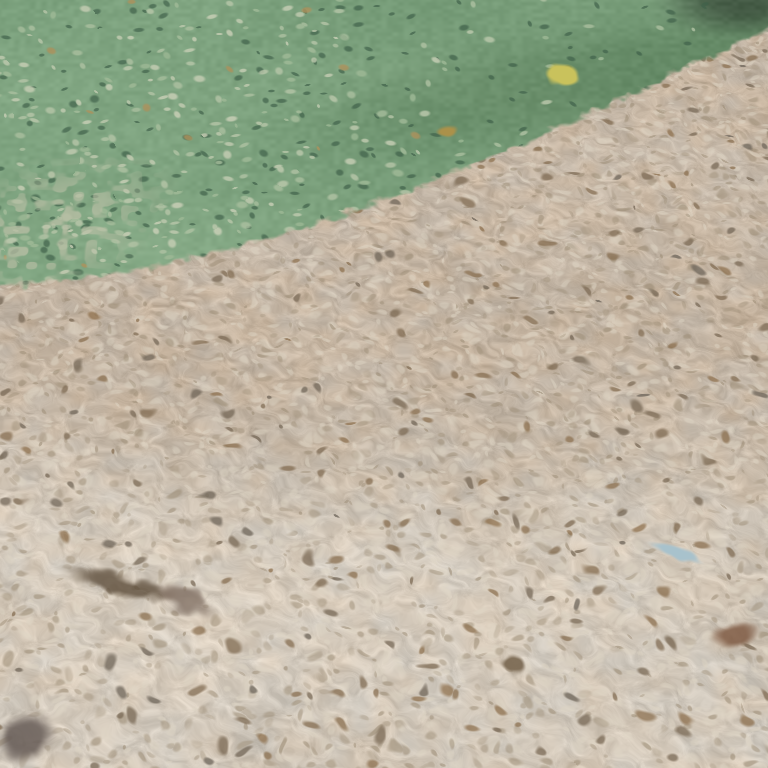
Write a WebGL 2 fragment shader that draws this texture.

```glsl
#version 300 es
precision highp float;

uniform vec2 u_resolution;
out vec4 fragColor;

float hash(vec2 p) {
    return fract(sin(dot(p, vec2(127.1, 311.7))) * 43758.5453);
}

float noise(vec2 p) {
    vec2 i = floor(p), f = fract(p);
    f = f * f * (3.0 - 2.0 * f);
    return mix(mix(hash(i), hash(i + vec2(1, 0)), f.x),
               mix(hash(i + vec2(0, 1)), hash(i + vec2(1, 1)), f.x), f.y);
}

float fbm(vec2 p) {
    float sum = 0.0, amp = 0.5;
    for (int i = 0; i < 4; i++) {
        sum += amp * noise(p);
        p = mat2(1.6, 1.2, -1.2, 1.6) * p + 7.3;
        amp *= 0.5;
    }
    return sum / 0.9375;
}

vec2 rotate(vec2 p, float a) {
    float c = cos(a), s = sin(a);
    return vec2(c * p.x + s * p.y, c * p.y - s * p.x);
}

// Soft ellipse mask
float blob(vec2 p, vec2 center, vec2 radius, float angle, float soft) {
    float d = length(rotate(p - center, angle) / radius);
    return 1.0 - smoothstep(1.0 - soft, 1.0 + soft, d);
}

// Scattered flecks: x is coverage, y a random tone
vec2 flecks(vec2 p, float density, float size, float tilt, float seed) {
    vec2 cell = floor(p), best = vec2(0.0);
    for (int y = -1; y <= 1; y++)
    for (int x = -1; x <= 1; x++) {
        vec2 id = cell + vec2(x, y);
        vec2 key = id + seed;
        vec2 center = id + vec2(hash(key + 3.1), hash(key + 8.7));
        float grow = size * mix(0.55, 1.25, hash(key + 5.3));
        vec2 radius = grow * vec2(1.0, mix(0.4, 0.85, hash(key + 1.9)));
        float angle = tilt + 2.2 * (hash(key + 4.4) - 0.5);
        float m = blob(p, center, radius, angle, 0.4) * step(hash(key), density);
        if (m > best.x) best = vec2(m, hash(key + 6.6));
    }
    return best;
}

float shoreHeight(float x) {
    return 0.627 + x * (0.05 + x * (0.42 - 0.135 * x));
}

vec3 greenGround(vec2 p, vec2 w) {
    vec3 col = mix(vec3(0.44, 0.59, 0.45), vec3(0.52, 0.66, 0.52), fbm(p * vec2(4, 9)));
    col += 0.035 * smoothstep(0.75, 0.1, p.x) - 0.012;
    // Shaded band and dark corner
    col -= 0.075 * blob(p, vec2(0.82, 0.90), vec2(0.34, 0.055), 0.15, 0.7);
    col *= 1.0 - 0.4 * blob(p, vec2(0.97, 1.0), vec2(0.08, 0.035), 0.0, 0.7);
    col += 0.05 * (noise(w * 120.0) - 0.5);

    // Litter thickens towards the lower left
    float litter = smoothstep(0.95, 0.0, p.x) * mix(0.45, 1.0, smoothstep(0.95, 0.68, p.y));
    litter *= 0.5 + noise(p * 14.0);
    vec2 dark = flecks(w * 50.0, 0.08 + 0.16 * litter, 0.32, -0.3, 11.0);
    col = mix(col, vec3(0.25, 0.38, 0.29), 0.7 * dark.x);
    vec2 pale = flecks(w * 58.0, 0.04 + 0.42 * litter, 0.38, -0.45, 37.0);
    vec3 tone = mix(vec3(0.61, 0.72, 0.58), vec3(0.82, 0.83, 0.74), pale.y);
    tone = mix(tone, vec3(0.68, 0.57, 0.36), step(0.91, pale.y));
    col = mix(col, tone, 0.8 * pale.x);
    float drift = blob(p, vec2(0.06, 0.70), vec2(0.12, 0.06), 0.4, 0.7);
    return mix(col, vec3(0.73, 0.75, 0.65), 0.75 * drift * smoothstep(0.48, 0.68, noise(w * 75.0)));
}

vec3 sandGround(vec2 p, vec2 w) {
    float near = smoothstep(0.55, 0.25, p.y + 0.12 * (fbm(p * 6.0) - 0.5));
    vec3 col = mix(vec3(0.775, 0.715, 0.645), vec3(0.825, 0.785, 0.73), near);
    col += 0.07 * (fbm(p * 5.0 + 20.0) - 0.5);

    // Fine curled grain
    vec2 curl = vec2(noise(w * 55.0), noise(w * 55.0 + 31.0)) - 0.5;
    vec2 g = rotate(w, -0.5) * vec2(65, 110) + 2.2 * curl;
    col += 0.20 * (fbm(g) - 0.5);
    col += vec3(0.03, 0.0, -0.03) * (noise(w * 38.0 + 9.0) - 0.5);

    // Light and dark chips
    vec2 bent = w + 0.012 * curl;
    vec2 pale = flecks(bent * 62.0, 0.4, 0.42, -0.5, 53.0);
    col = mix(col, vec3(0.87, 0.835, 0.77), 0.5 * pale.x);
    vec2 fine = flecks(bent * 70.0, 0.34, 0.4, -0.5, 71.0);
    col = mix(col, vec3(0.61, 0.55, 0.46), 0.6 * fine.x * (0.4 + 0.6 * fine.y));
    vec2 dark = flecks(bent * 42.0, 0.17, 0.32, -0.5, 97.0);
    vec3 tone = mix(vec3(0.42, 0.39, 0.35), vec3(0.57, 0.45, 0.31), dark.y);
    return mix(col, tone, 0.75 * dark.x);
}

void main() {
    vec2 p = gl_FragCoord.xy / u_resolution;
    // Features shrink with distance
    vec2 w = vec2((p.x - 0.5) * (0.85 + 0.3 * p.y), p.y * (0.9 + 0.4 * p.y)) + 1.0;
    float ragged = 0.010 * (noise(w * 60.0) - 0.5) + 0.006 * (noise(w * 130.0) - 0.5);
    float shore = p.y - shoreHeight(p.x) + ragged;
    vec3 col = mix(sandGround(p, w), greenGround(p, w), smoothstep(-0.004, 0.004, shore));

    // Yellow leaf, orange scrap and blue sliver
    vec2 q = p + 0.008 * (vec2(noise(p * 70.0), noise(p * 70.0 + 17.0)) - 0.5);
    col = mix(col, vec3(0.79, 0.76, 0.36), blob(q, vec2(0.733, 0.902), vec2(0.022, 0.014), -0.3, 0.2));
    col = mix(col, vec3(0.67, 0.57, 0.29), blob(q, vec2(0.582, 0.829), vec2(0.010, 0.006), 0.0, 0.4));
    col = mix(col, vec3(0.66, 0.76, 0.80), blob(q, vec2(0.880, 0.280), vec2(0.030, 0.007), -0.3, 0.4));

    // Twig and larger stones
    vec2 bend = q + vec2(0.0, 0.012 * (noise(p * 35.0) - 0.5));
    col = mix(col, vec3(0.40, 0.34, 0.27), 0.85 * blob(bend, vec2(0.160, 0.238), vec2(0.065, 0.010), -0.22, 0.5));
    col = mix(col, vec3(0.50, 0.43, 0.38), 0.75 * blob(bend, vec2(0.240, 0.219), vec2(0.032, 0.012), -0.4, 0.5));
    col = mix(col, vec3(0.40, 0.36, 0.34), 0.85 * blob(q, vec2(0.033, 0.040), vec2(0.032, 0.026), 0.4, 0.4));
    col = mix(col, vec3(0.47, 0.40, 0.31), 0.9 * blob(q, vec2(0.668, 0.135), vec2(0.016, 0.012), -0.2, 0.25));
    col = mix(col, vec3(0.50, 0.36, 0.27), 0.85 * blob(q, vec2(0.957, 0.173), vec2(0.025, 0.013), 0.1, 0.4));

    fragColor = vec4(clamp(col, 0.0, 1.0), 1.0);
}
```
